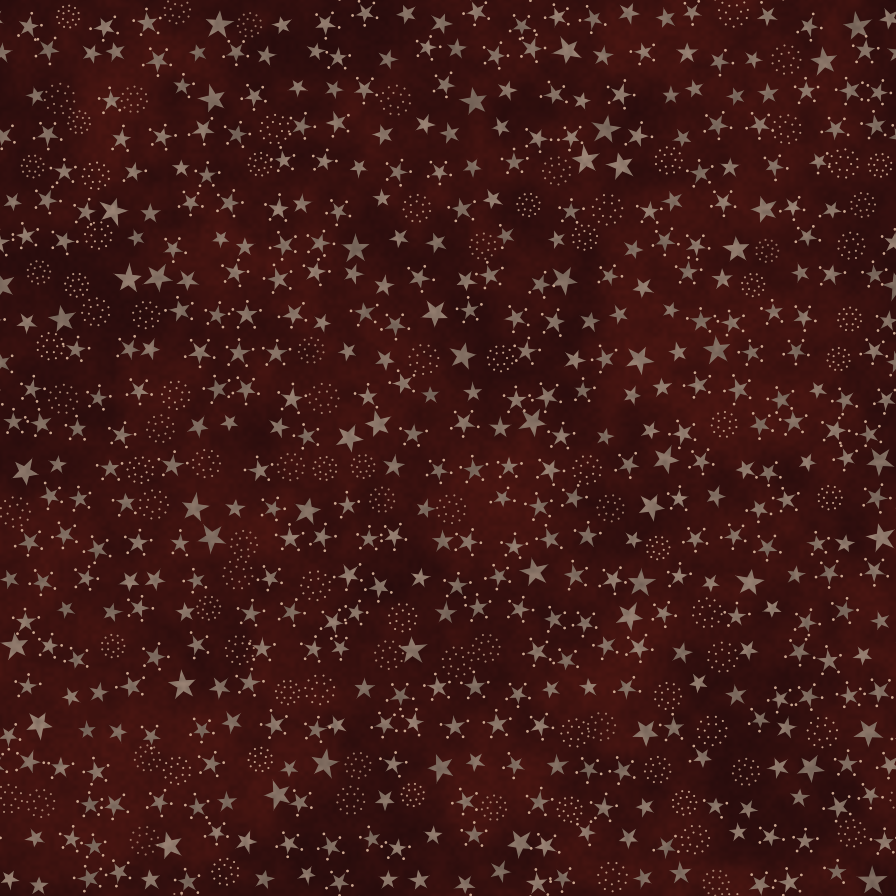
Write a WebGL 2 fragment shader that draws this pattern.

```glsl
#version 300 es
precision highp float;
// Small taupe stars with dotted tips and dotted rings scattered on mottled dark red cloth.

uniform vec2 u_resolution;
out vec4 outColor;

const float CELLS = 24.0;
const float TAU = 6.2831853;

// Integer hash: three values in 0..1 for a lattice point and a seed
vec3 hash3(vec2 p, float seed) {
    uvec3 v = uvec3(ivec3(p.x, p.y, seed)) * 1664525u + 1013904223u;
    v.x += v.y * v.z; v.y += v.z * v.x; v.z += v.x * v.y;
    v ^= v >> 16u;
    v.x += v.y * v.z; v.y += v.z * v.x; v.z += v.x * v.y;
    return vec3(v >> 8u) / 16777216.0;
}

// Value noise that wraps after `period` lattice steps across the canvas
float noise(vec2 uv, float period) {
    vec2 p = uv * period, i = floor(p), f = fract(p);
    f = f * f * (3.0 - 2.0 * f);
    vec2 a = mod(i, period), b = mod(i + 1.0, period);
    float low = mix(hash3(a, 9.0).x, hash3(vec2(b.x, a.y), 9.0).x, f.x);
    float high = mix(hash3(vec2(a.x, b.y), 9.0).x, hash3(b, 9.0).x, f.x);
    return mix(low, high, f.y);
}

float cover(float dist, float blur) {
    return 1.0 - smoothstep(-blur, blur, dist);
}

// Folds p into one of n equal sectors: xy = point in the sector, z = sector index
vec3 foldSector(vec2 p, float n) {
    float turn = atan(p.y, p.x) / TAU * n + 0.5;
    float angle = (fract(turn) - 0.5) * TAU / n;
    return vec3(length(p) * vec2(cos(angle), sin(angle)), mod(floor(turn), n));
}

// Signed distance to one arm, with its tip on the x axis
float starArm(vec2 q, float tip, float valley) {
    vec2 edge = valley * vec2(0.809, 0.588) - vec2(tip, 0.0);
    vec2 normal = normalize(vec2(edge.y, -edge.x));
    return dot(vec2(q.x - tip, abs(q.y)), normal);
}

float dotRing(vec2 p, float count, float radius, float size, float blur) {
    vec2 q = foldSector(p, count).xy;
    return cover(length(q - vec2(radius, 0.0)) - size, blur);
}

void main() {
    vec2 uv = gl_FragCoord.xy / u_resolution;
    vec2 p = uv * CELLS;
    float blur = 0.6 * CELLS / u_resolution.y;

    // Mottled cloth with a faint fine grain
    float clouds = 0.45 * noise(uv, 7.0) + 0.3 * noise(uv, 17.0) + 0.25 * noise(uv, 41.0);
    float grain = noise(uv, 190.0) - 0.5;
    vec3 color = mix(vec3(0.165, 0.05, 0.05), vec3(0.275, 0.08, 0.065), smoothstep(0.2, 0.85, clouds));
    color *= 1.0 + 0.14 * grain;

    // Motifs of this cell and its neighbours, in staggered rows
    float stars = 0.0, dots = 0.0, shade = 1.0;
    for (int y = -1; y <= 1; y++)
    for (int x = -1; x <= 1; x++) {
        vec2 cell = floor(p) + vec2(x, y);
        vec2 id = mod(cell, CELLS);
        vec3 place = hash3(id, 1.0), kind = hash3(id, 2.0);
        vec2 center = cell + 0.5 + (place.xy - 0.5) * 0.46;
        center.x += 0.5 * mod(id.y, 2.0) - 0.25;

        float spin = place.z * TAU, c = cos(spin), s = sin(spin);
        vec2 local = mat2(c, s, -s, c) * (p - center);

        if (kind.x < 0.15) {
            // Two loose rings of fine dots
            float radius = mix(0.29, 0.4, kind.y);
            float rings = max(dotRing(local, 11.0, radius, 0.027, blur),
                              dotRing(local, 6.0, radius * 0.52, 0.027, blur));
            dots = max(dots, rings * mix(0.65, 0.95, kind.z));
        } else {
            // Star with uneven arms, most with a dot beyond each tip
            float size = mix(0.235, 0.29, kind.y) + 0.09 * step(0.9, kind.y);
            vec3 sector = foldSector(local, 5.0);
            vec3 arm = hash3(id, 3.0 + sector.z);
            float tip = size * mix(0.93, 1.16, arm.x);
            float body = cover(starArm(sector.xy, tip, size * 0.42), blur);
            if (body > stars) shade = mix(0.91, 1.08, kind.z);
            stars = max(stars, body);

            float hasDot = step(kind.x, 0.72) * step(arm.y, 0.88) * step(size, 0.33);
            vec2 toDot = sector.xy - vec2(tip + 0.085, (arm.z - 0.5) * 0.05);
            dots = max(dots, hasDot * cover(length(toDot) - 0.036, blur));
        }
    }

    // Worn paint on the stars, then paler dots
    vec3 taupe = vec3(0.525, 0.445, 0.395) * shade * (1.0 + 0.18 * grain);
    color = mix(color, taupe, stars);
    color = mix(color, vec3(0.78, 0.64, 0.55), dots);
    outColor = vec4(color, 1.0);
}
```
